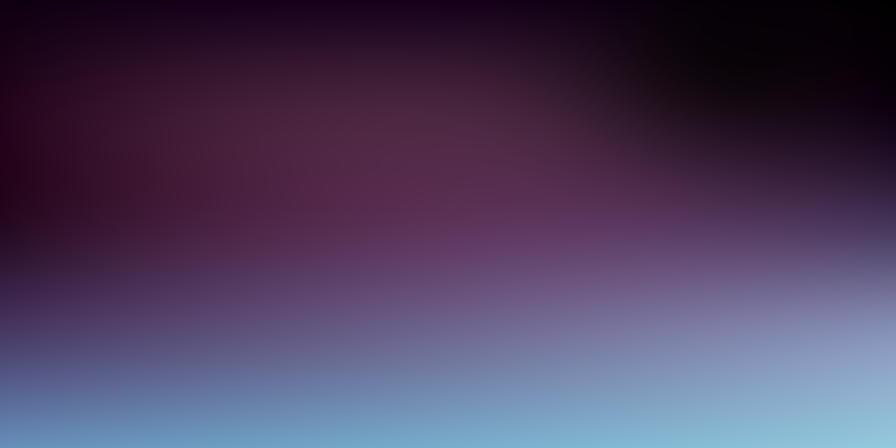
Write a WebGL 1 fragment shader that draws this background.

```glsl
precision highp float;
// Soft dusk gradient: a pale blue horizon rising through plum haze into a dark sky.

uniform vec2 u_resolution;

// Colours of each height band at the left, centre and right
const vec3 HORIZON_L = vec3(0.40, 0.56, 0.73);
const vec3 HORIZON_C = vec3(0.47, 0.68, 0.80);
const vec3 HORIZON_R = vec3(0.58, 0.79, 0.87);
const vec3 MIST_L = vec3(0.28, 0.23, 0.40);
const vec3 MIST_C = vec3(0.43, 0.41, 0.57);
const vec3 MIST_R = vec3(0.53, 0.58, 0.73);
const vec3 HAZE_L = vec3(0.14, 0.03, 0.12);
const vec3 HAZE_C = vec3(0.36, 0.20, 0.35);
const vec3 HAZE_R = vec3(0.27, 0.21, 0.35);
const vec3 PLUM_L = vec3(0.13, 0.01, 0.10);
const vec3 PLUM_C = vec3(0.29, 0.15, 0.25);
const vec3 PLUM_R = vec3(0.06, 0.00, 0.07);
const vec3 NIGHT_L = vec3(0.05, 0.00, 0.06);
const vec3 NIGHT_C = vec3(0.08, 0.00, 0.10);
const vec3 NIGHT_R = vec3(0.00, 0.00, 0.00);

// Shadow that deepens the upper right sky
const vec2 SHADOW_CENTRE = vec2(0.82, 0.88);
const vec2 SHADOW_SIZE = vec2(0.16, 0.22);
const float SHADOW_STRENGTH = 0.72;

const float BAND_STEPS = 4.0;

// Parabola through the left, centre and right colours
vec3 band(vec3 left, vec3 centre, vec3 right, float x) {
  return left * (2.0 * x - 1.0) * (x - 1.0)
       + centre * 4.0 * x * (1.0 - x)
       + right * x * (2.0 * x - 1.0);
}

// Smooth cubic from b to c, with a and d shaping the slopes
vec3 spline(vec3 a, vec3 b, vec3 c, vec3 d, float t) {
  vec3 slope = c - a;
  vec3 bend = 2.0 * a - 5.0 * b + 4.0 * c - d;
  vec3 twist = 3.0 * (b - c) + d - a;
  return b + 0.5 * t * (slope + t * (bend + t * twist));
}

vec3 skyColor(vec2 uv) {
  vec3 horizon = band(HORIZON_L, HORIZON_C, HORIZON_R, uv.x);
  vec3 mist = band(MIST_L, MIST_C, MIST_R, uv.x);
  vec3 haze = band(HAZE_L, HAZE_C, HAZE_R, uv.x);
  vec3 plum = band(PLUM_L, PLUM_C, PLUM_R, uv.x);
  vec3 night = band(NIGHT_L, NIGHT_C, NIGHT_R, uv.x);

  float height = uv.y * BAND_STEPS;
  float t = fract(height);
  if (height < 1.0) return spline(2.0 * horizon - mist, horizon, mist, haze, t);
  if (height < 2.0) return spline(horizon, mist, haze, plum, t);
  if (height < 3.0) return spline(mist, haze, plum, night, t);
  return spline(haze, plum, night, 2.0 * night - plum, t);
}

float cornerShadow(vec2 uv) {
  vec2 offset = (uv - SHADOW_CENTRE) / SHADOW_SIZE;
  return SHADOW_STRENGTH * exp(-dot(offset, offset));
}

void main() {
  vec2 uv = gl_FragCoord.xy / u_resolution;
  vec3 color = skyColor(uv) * (1.0 - cornerShadow(uv));
  gl_FragColor = vec4(clamp(color, 0.0, 1.0), 1.0);
}
```
